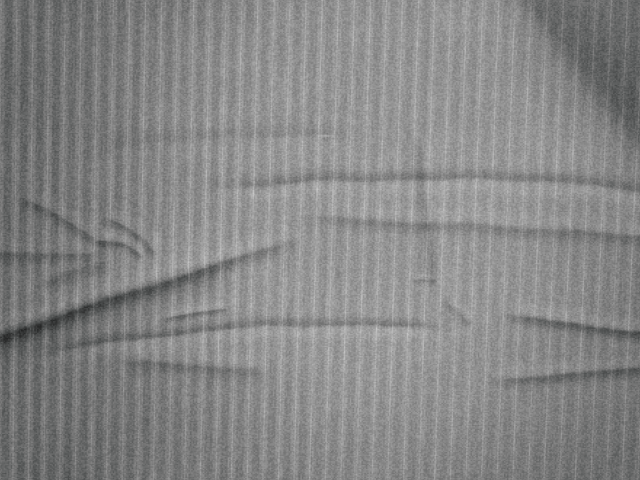
This texture is drawn by a WebGL 2 fragment shader. Its source:

```glsl
#version 300 es
precision highp float;
// Creased grey pinstripe cloth: fine light threads, soft dark bands, woven grain and folds.
uniform vec2 u_resolution;
out vec4 outColor;

#define REPEATS 40.4      // stripes across the canvas
#define STRIPE_LEAN 0.006 // rightward drift of the stripes with height
#define STRIPE_FAN 0.021  // extra drift towards the right edge
#define THREAD_WIDTH 0.08 // share of one repeat
#define THREAD_LIGHT 0.075
#define BAND_DARK 0.056
#define GRAIN 0.110
#define CENTRE_TONE 0.598
#define EDGE_FALLOFF 0.178
#define FOLD_DEPTH 0.165

float hash(vec2 p) {
    vec3 q = fract(vec3(p.xyx) * 0.1031);
    q += dot(q, q.yzx + 33.33);
    return fract((q.x + q.y) * q.z);
}

float noise(vec2 p) {
    vec2 i = floor(p), f = fract(p);
    f = f * f * (3.0 - 2.0 * f);
    return mix(mix(hash(i), hash(i + vec2(1, 0)), f.x),
               mix(hash(i + vec2(0, 1)), hash(i + vec2(1, 1)), f.x), f.y);
}

float fbm(vec2 p) {
    float sum = 0.0, gain = 0.5;
    for (int i = 0; i < 4; i++) {
        sum += gain * noise(p);
        p = p * 2.03 + 17.1;
        gain *= 0.5;
    }
    return sum;
}

// Bowed fold from a to b: soft shadow on its right, lit lip on its left.
// A negative width swaps the two sides.
float fold(vec2 p, vec2 a, vec2 b, float bow, float width) {
    vec2 d = b - a, r = p - a;
    float len = length(d), t = dot(r, d) / (len * len);
    float s = (d.x * r.y - d.y * r.x) / len - bow * 4.0 * t * (1.0 - t);
    s /= width;
    float ends = smoothstep(-0.02, 0.2, t) * (1.0 - smoothstep(0.88, 1.01, t));
    float shadow = exp(-s * s * (s > 0.0 ? 6.0 : 0.7));
    float lip = exp(-(s - 1.6) * (s - 1.6) * 0.7);
    return ends * (0.3 * lip - shadow);
}

float folds(vec2 p) {
    // long folds across the middle
    float f = 0.65 * fold(p, vec2(0.40, 0.604), vec2(1.43, 0.595), 0.031, -0.013);
    f += 0.55 * fold(p, vec2(0.59, 0.545), vec2(1.45, 0.493), 0.007, 0.014);
    f += 0.70 * fold(p, vec2(0.05, 0.257), vec2(0.94, 0.312), 0.033, -0.011);
    f += 0.25 * fold(p, vec2(0.18, 0.690), vec2(0.75, 0.715), 0.015, -0.018);
    // slanted fold, widening to the left
    f += 0.75 * fold(p, vec2(-0.20, 0.235), vec2(0.64, 0.507), 0.0, 0.014);
    f += 0.58 * fold(p, vec2(-0.20, 0.240), vec2(0.50, 0.460), 0.0, 0.032);
    // short creases
    f += 0.85 * fold(p, vec2(0.33, 0.335), vec2(0.48, 0.354), 0.002, 0.007);
    f += 0.95 * fold(p, vec2(1.03, 0.348), vec2(1.46, 0.292), -0.003, 0.012);
    f += 0.75 * fold(p, vec2(1.01, 0.206), vec2(1.46, 0.242), -0.004, 0.012);
    f += 0.55 * fold(p, vec2(0.24, 0.248), vec2(0.56, 0.222), 0.002, 0.015);
    f += 0.50 * fold(p, vec2(0.86, 0.414), vec2(0.91, 0.419), 0.0, 0.006);
    f += 0.45 * fold(p, vec2(0.92, 0.375), vec2(0.98, 0.325), 0.0, 0.011);
    // pinched knot at the left
    f += 0.55 * fold(p, vec2(0.03, 0.595), vec2(0.23, 0.478), 0.004, 0.012);
    f += 0.65 * fold(p, vec2(0.21, 0.550), vec2(0.33, 0.465), 0.010, 0.010);
    f += 0.75 * fold(p, vec2(0.19, 0.495), vec2(0.30, 0.462), 0.014, 0.009);
    f += 0.50 * fold(p, vec2(-0.06, 0.475), vec2(0.23, 0.470), -0.006, 0.014);
    f += 0.50 * fold(p, vec2(0.08, 0.400), vec2(0.23, 0.450), 0.006, 0.016);
    // upright wrinkle and broad corner shadow
    f += 0.40 * fold(p, vec2(0.872, 0.73), vec2(0.908, 0.39), 0.0, 0.016);
    f += 0.55 * fold(p, vec2(1.00, 1.15), vec2(1.50, 0.53), -0.012, -0.070);
    return f;
}

void main() {
    vec2 p = gl_FragCoord.xy / u_resolution.y;
    float aspect = u_resolution.x / u_resolution.y;
    p.x *= 4.0 / (3.0 * aspect);

    // folds wander a little and drag the stripes with them
    vec2 wander = vec2(fbm(p * 9.0), fbm(p * 9.0 + 40.0)) - 0.47;
    float relief = folds(p + 0.014 * wander);

    // uneven light
    float reach = length((p - vec2(0.76, 0.57)) * vec2(1.2, 1.05));
    float tone = CENTRE_TONE - EDGE_FALLOFF * smoothstep(0.25, 0.98, reach);
    tone += 0.05 * (fbm(p * vec2(2.5, 6.0)) - 0.47);
    tone -= 0.04 * smoothstep(0.4, 0.0, length(p - vec2(1.36, 0.95)));
    tone += FOLD_DEPTH * relief;

    // stripes: dark band between light threads
    float x = p.x * 0.75 - (STRIPE_LEAN + STRIPE_FAN * p.x) * (p.y - 0.5) + 0.0008 * relief;
    float u = x * REPEATS + 0.06;
    float id = floor(u + 0.5);
    float dist = abs(fract(u + 0.5) - 0.5);
    float soft = 0.75 * REPEATS / u_resolution.x;
    float thread = 1.0 - smoothstep(THREAD_WIDTH * 0.5 - soft, THREAD_WIDTH * 0.5 + soft, dist);
    float band = smoothstep(0.18, 0.34, dist);
    float wear = 0.45 + 0.8 * noise(vec2(id * 3.7, p.y * 30.0));
    float fade = mix(1.15, 0.55, smoothstep(0.1, 1.2, p.x));
    tone += THREAD_LIGHT * thread * wear;
    tone -= BAND_DARK * (band - 0.4) * fade * (0.7 + 0.6 * noise(vec2(floor(u) * 5.3, p.y * 6.0)));

    // woven grain, upright yarn streaks and stray lint
    float weave = noise(p * vec2(330.0, 370.0));
    float yarn = noise(vec2(x * 420.0, p.y * 35.0));
    tone += GRAIN * (weave - 0.5) + 0.35 * GRAIN * (yarn - 0.5);
    vec2 lint = (p - vec2(0.68, 0.717)) / vec2(0.018, 0.0025);
    tone += 0.13 * exp(-dot(lint, lint));

    vec3 tint = mix(vec3(0.98, 1.005, 1.005), vec3(1.0), smoothstep(0.3, 0.5, tone));
    outColor = vec4(clamp(tone * tint, 0.0, 1.0), 1.0);
}
```
